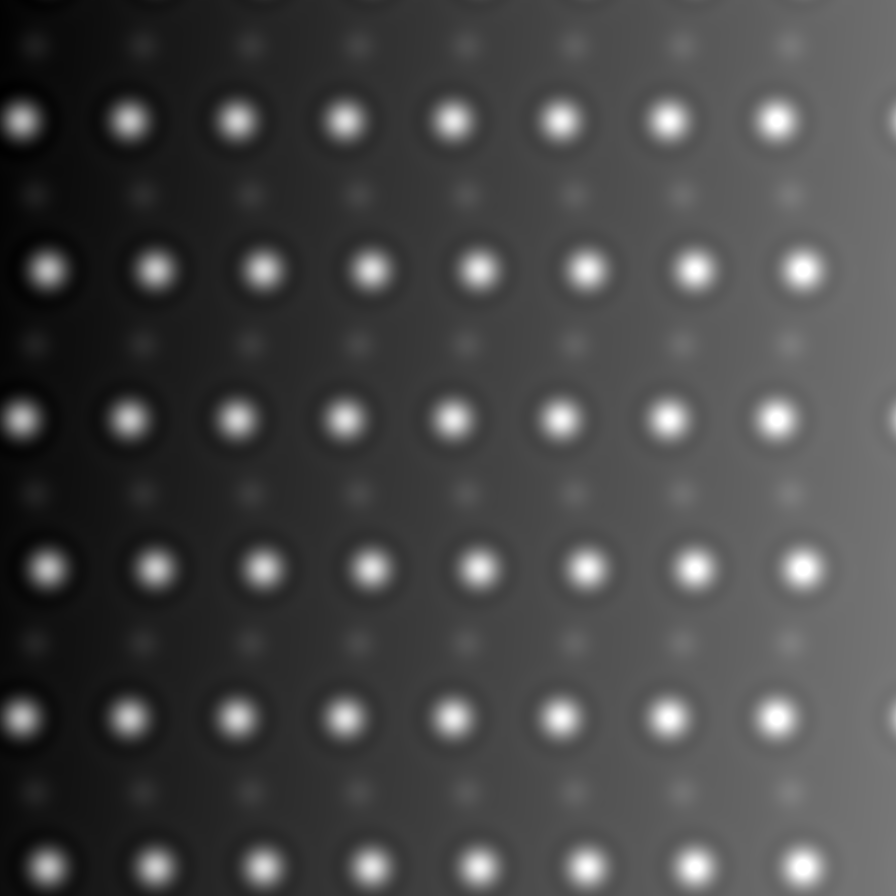
Reproduce this pattern procedurally as a three.js fragment shader.

```glsl
// Staggered rows of soft glowing dots with faint dots between, over a grey ramp.
varying vec2 vUv;

const float COLUMNS = 8.0;
const vec2 PITCH = vec2(0.1204, 1.0 / 6.0);
const float TILE_WIDTH = 0.995;               // the set of columns restarts here

const vec2 BRIGHT_ORIGIN = vec2(0.0534, 0.0319);
const float STAGGER = -0.0292;                // sideways shift of odd rows
const float BRIGHT_LEVEL = 0.68;
const float BRIGHT_SIGMA = 0.0138;

const vec2 FAINT_ORIGIN = vec2(0.0391, 0.1155);
const float FAINT_LEVEL = 0.085;
const float FAINT_SIGMA = 0.0125;

const float DARK_RING_RADIUS = 0.035;
const float DARK_RING_LEVEL = 0.03;
const float LIGHT_RING_RADIUS = 0.053;
const float LIGHT_RING_LEVEL = 0.008;
const float RING_WIDTH = 0.008;

const float RAMP_LEFT = 0.025;
const float RAMP_RIGHT = 0.45;
const float RAMP_TILT = 0.035;                // extra light toward the bottom

float bell(float x, float sigma) {
  return exp(-0.5 * x * x / (sigma * sigma));
}

// Distance to the nearest dot of a grid with a limited number of columns
float gridDistance(vec2 p, vec2 origin, float stagger) {
  float row = floor((p.y - origin.y) / PITCH.y + 0.5);
  origin.x += stagger * mod(row, 2.0);
  float column = floor((p.x - origin.x) / PITCH.x + 0.5);
  column = clamp(column, 0.0, COLUMNS - 1.0);
  return length(p - origin - PITCH * vec2(column, row));
}

// Glowing core with slight ripples around it
float brightDot(float r) {
  return BRIGHT_LEVEL * bell(r, BRIGHT_SIGMA)
    - DARK_RING_LEVEL * bell(r - DARK_RING_RADIUS, RING_WIDTH)
    + LIGHT_RING_LEVEL * bell(r - LIGHT_RING_RADIUS, RING_WIDTH);
}

float dots(vec2 p) {
  float bright = gridDistance(p, BRIGHT_ORIGIN, STAGGER);
  float faint = gridDistance(p, FAINT_ORIGIN, 0.0);
  return brightDot(bright) + FAINT_LEVEL * bell(faint, FAINT_SIGMA);
}

void main() {
  // Background ramp
  float grey = mix(RAMP_LEFT, RAMP_RIGHT, vUv.x) + RAMP_TILT * (0.5 - vUv.y);

  // Dots of this tile and of the one starting at the right edge
  grey += dots(vUv) + dots(vUv - vec2(TILE_WIDTH, 0.0));

  gl_FragColor = vec4(vec3(clamp(grey, 0.0, 1.0)), 1.0);
}
```
